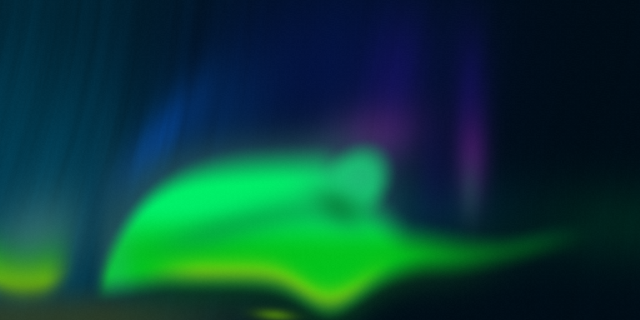
Reproduce this background procedurally as a Shadertoy shader.

```glsl
// Aurora over a night sky: a broad green ribbon with a curled head and a thin tail,
// below blue and violet curtains. The ribbon lies between two height curves, the
// head is a soft ellipse, and stretched value noise gives the fine rays.

const vec3 NIGHT   = vec3(0.000, 0.050, 0.090);
const vec3 TEAL    = vec3(0.005, 0.250, 0.340);
const vec3 NAVY    = vec3(0.015, 0.075, 0.270);
const vec3 BLUE    = vec3(0.015, 0.250, 0.560);
const vec3 INDIGO  = vec3(0.080, 0.065, 0.370);
const vec3 VIOLET  = vec3(0.290, 0.100, 0.410);
const vec3 HAZE    = vec3(0.200, 0.420, 0.440);
const vec3 MINT    = vec3(0.130, 0.750, 0.480);
const vec3 EMERALD = vec3(0.000, 0.940, 0.410);
const vec3 GREEN   = vec3(0.010, 0.770, 0.110);
const vec3 SHADE   = vec3(0.020, 0.590, 0.270);
const vec3 LIME    = vec3(0.500, 0.820, 0.040);
const vec3 EARTH   = vec3(0.190, 0.240, 0.140);
const vec3 MOSS    = vec3(0.040, 0.270, 0.120);
const vec2 HEAD_CENTER = vec2(1.110, 0.425);
const vec2 HEAD_SIZE   = vec2(0.100, 0.110);
const float RAY_DENSITY  = 30.0;
const float RAY_STRENGTH = 0.34;
const float GRAIN = 0.010;

float hash(vec2 p) {
    return fract(sin(dot(p, vec2(127.1, 311.7))) * 43758.5453);
}

float noise(vec2 p) {
    vec2 i = floor(p), f = fract(p);
    f = f * f * (3.0 - 2.0 * f);
    return mix(mix(hash(i), hash(i + vec2(1, 0)), f.x),
               mix(hash(i + vec2(0, 1)), hash(i + vec2(1, 1)), f.x), f.y);
}

float fbm(vec2 p) {
    float sum = 0.0, amp = 0.5;
    for (int i = 0; i < 4; i++) {
        sum += amp * noise(p);
        p = p * vec2(2.1, 1.6) + 7.3;
        amp *= 0.5;
    }
    return sum;
}

float bell(float x, float width) {
    return exp(-x * x / (width * width));
}

// Soft ellipse; lean shifts it sideways with height.
float glow(vec2 p, vec2 center, vec2 size, float lean) {
    vec2 d = p - center;
    d.x -= lean * d.y;
    d /= size;
    return exp(-dot(d, d));
}

// Upper edge of the ribbon: steep rise, plateau, slow descent to the tail.
float ribbonTop(float x) {
    float body = 0.08 + 0.415 * (1.0 - exp((0.30 - x) / 0.13));
    float tail = 0.265 - 0.030 * smoothstep(1.2, 1.5, x) + 0.045 * smoothstep(1.55, 1.85, x);
    return mix(body, tail, smoothstep(0.98, 1.30, x));
}

// Lower edge: nearly level, with one dip, then rising along the tail.
float ribbonBottom(float x) {
    return 0.105 + 0.03 * smoothstep(0.3, 0.55, x) - 0.085 * bell(x - 1.03, 0.12)
         + 0.04 * smoothstep(1.1, 1.35, x) + 0.075 * smoothstep(1.4, 1.85, x);
}

vec3 sky(vec2 p) {
    vec3 c = mix(NIGHT, TEAL, bell(p.x, 0.62) * mix(1.0, 0.55, smoothstep(0.45, 1.0, p.y)));
    c = mix(c, NAVY, 0.9 * glow(p, vec2(1.03, 0.78), vec2(0.42, 0.36), 0.15));
    c = mix(c, TEAL * 0.75, 0.8 * glow(p, vec2(1.28, 0.34), vec2(0.30, 0.13), 0.0));
    c = mix(c, vec3(0.0, 0.17, 0.12), 0.7 * glow(p, vec2(1.95, 0.30), vec2(0.32, 0.14), 0.0));
    // Curtains
    c = mix(c, BLUE, 0.8 * glow(p, vec2(0.50, 0.56), vec2(0.08, 0.17), 0.65));
    c = mix(c, BLUE * 0.7, 0.55 * glow(p, vec2(0.68, 0.63), vec2(0.15, 0.18), 0.4));
    c = mix(c, INDIGO, 0.7 * glow(p, vec2(1.23, 0.74), vec2(0.10, 0.20), 0.15));
    c = mix(c, INDIGO, 0.65 * glow(p, vec2(1.47, 0.70), vec2(0.06, 0.22), 0.0));
    c = mix(c, VIOLET, 0.85 * glow(p, vec2(1.17, 0.57), vec2(0.14, 0.10), 0.3));
    c = mix(c, INDIGO * 0.8, 0.5 * glow(p, vec2(1.36, 0.47), vec2(0.07, 0.16), 0.0));
    c = mix(c, VIOLET, 0.75 * glow(p, vec2(1.475, 0.51), vec2(0.05, 0.13), 0.0));
    c = mix(c, HAZE * 0.8, 0.4 * glow(p, vec2(1.47, 0.40), vec2(0.035, 0.10), 0.0));
    // Rays
    float bend = p.x - 0.2 * p.y + 0.015 * sin(5.0 * p.y + 3.0 * p.x);
    float ray = fbm(vec2(bend * RAY_DENSITY, p.y * 2.0)) - 0.47;
    return c * (1.0 + RAY_STRENGTH * ray * mix(1.0, 0.4, smoothstep(0.4, 1.0, p.x)));
}

// Swoosh at the left border: crisp below, fading upwards into haze.
vec3 leftSwoosh(vec3 c, vec2 p) {
    c = mix(c, HAZE, 0.85 * glow(p, vec2(0.11, 0.25), vec2(0.15, 0.15), 0.3));
    float rise = p.y - 0.115 - 3.0 * pow(p.x - 0.08, 2.0);
    float band = bell(rise, rise > 0.0 ? 0.10 : 0.05) * (1.0 - smoothstep(0.13, 0.25, p.x));
    return mix(c, mix(LIME, GREEN, 0.7 * smoothstep(0.10, 0.24, p.y)) * 0.88, 0.85 * band);
}

vec3 ribbonColor(vec2 p, float low) {
    vec3 c = mix(GREEN, EMERALD, smoothstep(0.20, 0.36, p.y));
    float fold = 0.22 + 0.13 * smoothstep(0.35, 1.05, p.x);
    c = mix(c, SHADE, 0.6 * bell(p.y - fold, 0.055) * smoothstep(0.35, 0.7, p.x));
    c = mix(c, MINT, 0.9 * glow(p, vec2(1.13, 0.45), vec2(0.16, 0.12), 0.2));
    c = mix(c, SHADE * 0.85, 0.75 * glow(p, vec2(1.06, 0.35), vec2(0.07, 0.06), -0.5));
    float reach = smoothstep(0.42, 0.65, p.x) * (1.0 - smoothstep(1.04, 1.25, p.x));
    c = mix(c, LIME, 0.8 * bell(p.y - low - 0.01, 0.045) * reach);
    return mix(c, MINT, 0.4 * bell(p.x - 0.36, 0.06));
}

void mainImage(out vec4 fragColor, in vec2 fragCoord) {
    vec2 p = fragCoord / iResolution.xy * vec2(2.0, 1.0);
    float top = ribbonTop(p.x), low = ribbonBottom(p.x);
    vec3 c = leftSwoosh(sky(p), p);

    // Ground light below the ribbon
    c = mix(c, EARTH, 0.85 * (1.0 - smoothstep(0.0, 0.14, p.y)) * (1.0 - smoothstep(0.3, 1.0, p.x)));
    c = mix(c, MOSS, 0.8 * bell(p.y - low, 0.085) * smoothstep(0.3, 0.6, p.x) * (1.0 - smoothstep(1.1, 1.8, p.x)));

    // Distance to the upper edge, corrected for its slope
    float slope = (ribbonTop(p.x + 0.005) - ribbonTop(p.x - 0.005)) / 0.01;
    float above = (p.y - top) / sqrt(1.0 + slope * slope);
    float soft = mix(0.03, 0.07, smoothstep(0.35, 0.8, p.x)) - 0.02 * smoothstep(1.3, 1.6, p.x);
    float over = smoothstep(low - 0.06, low + 0.045, p.y);
    float fade = smoothstep(0.27, 0.35, p.x) * mix(1.0, 0.45, smoothstep(1.15, 1.6, p.x))
               * (1.0 - smoothstep(1.62, 1.88, p.x));

    // Haze along the edge, then the ribbon joined with its head
    float rim = bell(max(above, 0.0), 0.095) * over * (1.0 - smoothstep(1.05, 1.35, p.x));
    c = mix(c, HAZE * 0.85, 0.7 * rim * fade);
    c = mix(c, HAZE * 0.8, 0.6 * glow(p, HEAD_CENTER, HEAD_SIZE * 1.5, 0.2));
    float body = (1.0 - smoothstep(-soft, soft, above)) * over * fade;
    vec2 d = p - HEAD_CENTER;
    d.x -= 0.25 * d.y;
    float head = 0.9 * (1.0 - smoothstep(0.45, 1.35, length(d / HEAD_SIZE)));
    c = mix(c, ribbonColor(p, low), 1.0 - (1.0 - body) * (1.0 - head));
    c = mix(c, LIME * 0.8, 0.6 * glow(p, vec2(0.86, 0.015), vec2(0.06, 0.02), -0.8));

    c += GRAIN * (hash(floor(p * 256.0)) - 0.5);
    fragColor = vec4(clamp(c, 0.0, 1.0), 1.0);
}
```
